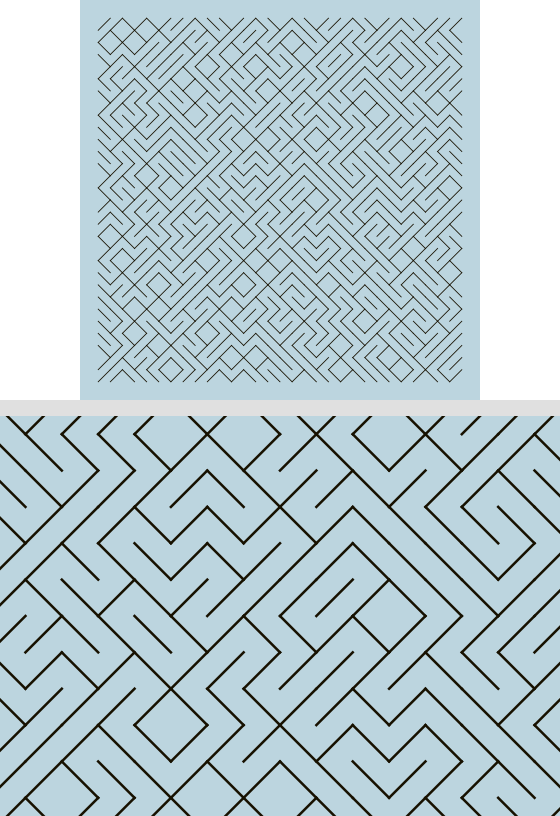
Top: the whole. Bottom: its middle third, enlarged.
This pattern is drawn by a WebGL 2 fragment shader. Its source:

```glsl
#version 300 es
precision highp float;
precision highp int;

// A random diagonal maze: each cell of a square grid holds one of its two
// diagonals, picked by a hash, as a thin dark line on a pale blue square
// centred on white. Lines are smoothed by their exact pixel coverage.

uniform vec2 u_resolution;
out vec4 fragColor;

const float CELLS = 30.0;        // cells along each side of the maze
const float MARGIN = 1.5;        // blue border around the maze, in cells
const float LINE_WIDTH = 0.0695; // in cells
const float RISING_SHARE = 0.5;  // share of cells with a rising diagonal
const uint SEED = 17u;

const vec3 PAPER = vec3(1.0);
const vec3 PALE_BLUE = vec3(0.737, 0.835, 0.875);
const vec3 INK = vec3(0.09, 0.065, 0.0);

// Integer hash of a cell, from 0 to 1.
float hash(ivec2 cell) {
    uint h = uint(cell.x) * 1597334677u ^ uint(cell.y) * 3812015801u ^ SEED * 668265263u;
    h = (h ^ (h >> 16)) * 2246822519u;
    h = (h ^ (h >> 13)) * 3266489917u;
    h ^= h >> 16;
    return float(h >> 8) / 16777216.0;
}

// Share of a pixel behind a diagonal edge; x = 1 is half the pixel diagonal.
float edgeCoverage(float x) {
    x = clamp(x, -1.0, 1.0);
    return 0.5 + x - 0.5 * x * abs(x);
}

// Share of a pixel inside a diagonal band centred on zero.
float bandCoverage(float offset, float halfWidth, float pixelRadius) {
    return edgeCoverage((offset + halfWidth) / pixelRadius)
         - edgeCoverage((offset - halfWidth) / pixelRadius);
}

// Coverage of the diagonal of one cell; p is measured from the cell centre.
float diagonal(vec2 p, bool rising, float pixelRadius) {
    vec2 direction = vec2(1.0, rising ? 1.0 : -1.0) * sqrt(0.5);
    float along = dot(p, direction);
    float across = dot(p, vec2(-direction.y, direction.x));
    float halfWidth = 0.5 * LINE_WIDTH;
    return bandCoverage(across, halfWidth, pixelRadius)
         * bandCoverage(along, sqrt(0.5) + halfWidth, pixelRadius);
}

// Coverage of the maze: the four nearest cells, so that ends meet cleanly.
float maze(vec2 p, float pixel) {
    float clear = 1.0;
    ivec2 corner = ivec2(floor(p - 0.5));
    for (int j = 0; j < 2; j++) {
        for (int i = 0; i < 2; i++) {
            ivec2 cell = corner + ivec2(i, j);
            if (min(cell.x, cell.y) < 0 || max(cell.x, cell.y) >= int(CELLS)) continue;
            bool rising = hash(cell) < RISING_SHARE;
            clear *= 1.0 - diagonal(p - vec2(cell) - 0.5, rising, pixel * sqrt(0.5));
        }
    }
    return 1.0 - clear;
}

void main() {
    // Cell units, with the maze spanning 0 to CELLS on both axes.
    float pixel = (CELLS + 2.0 * MARGIN) / min(u_resolution.x, u_resolution.y);
    vec2 centred = (gl_FragCoord.xy - 0.5 * u_resolution) * pixel;

    // Blue square on white.
    vec2 inset = 0.5 * CELLS + MARGIN - abs(centred);
    vec2 inside = clamp(inset / pixel + 0.5, 0.0, 1.0);
    vec3 color = mix(PAPER, PALE_BLUE, inside.x * inside.y);

    // Maze lines.
    color = mix(color, INK, maze(centred + 0.5 * CELLS, pixel));
    fragColor = vec4(color, 1.0);
}
```
